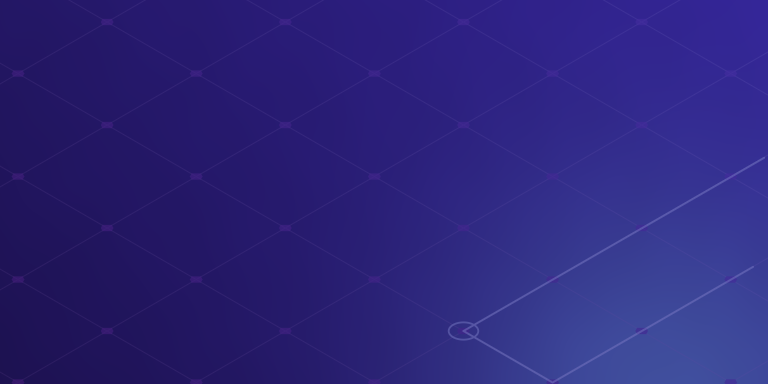
Reproduce this background procedurally as a WebGL 2 fragment shader.

```glsl
#version 300 es
precision highp float;

uniform vec2 u_resolution;
out vec4 outColor;

const vec2 CELL = vec2(0.464, 0.2682);   // width and height of one diamond
const vec2 ANCHOR = vec2(1.207, 0.138);  // lattice node that carries the ring

vec2 hashGradient(vec2 cell) {
    float angle = 6.2832 * fract(sin(dot(cell, vec2(127.1, 311.7))) * 43758.5);
    return vec2(cos(angle), sin(angle));
}

float gradientNoise(vec2 p) {
    vec2 i = floor(p);
    vec2 f = p - i;
    vec2 u = f * f * f * (f * (f * 6.0 - 15.0) + 10.0);
    vec2 e = vec2(0.0, 1.0);
    float low = mix(dot(hashGradient(i), f), dot(hashGradient(i + e.yx), f - e.yx), u.x);
    float high = mix(dot(hashGradient(i + e.xy), f - e.xy), dot(hashGradient(i + e.yy), f - e.yy), u.x);
    return mix(low, high, u.y);
}

// Coverage of a shape from its signed distance
float fill(float dist, float pixel) {
    return clamp(0.5 - dist / pixel, 0.0, 1.0);
}

float segmentDistance(vec2 p, vec2 a, vec2 b) {
    vec2 ab = b - a;
    return length(p - a - ab * clamp(dot(p - a, ab) / dot(ab, ab), 0.0, 1.0));
}

// First-order distance to an ellipse outline, negative inside
float ellipseDistance(vec2 p, vec2 radii) {
    float k = length(p / radii);
    return k * (k - 1.0) / max(length(p / (radii * radii)), 0.001);
}

float hexagonDistance(vec2 p, vec2 halfSize) {
    vec2 a = abs(p);
    return max(a.y - halfSize.y, (a.x + 0.55 * a.y - halfSize.x) * 0.876);
}

// Diagonal indigo gradient with a blue glow at the lower right
vec3 backdrop(vec2 p, float diagonal) {
    vec3 base = mix(vec3(0.112, 0.068, 0.315), vec3(0.203, 0.142, 0.598), diagonal);
    vec2 toGlow = (p - vec2(1.75, -0.05)) / 0.6;
    float glow = exp(-dot(toGlow, toGlow));
    return mix(base, vec3(0.252, 0.31, 0.618), glow);
}

// Offset from the nearest node in skewed lattice coordinates
vec2 latticeOffset(vec2 p) {
    vec2 q = (p - ANCHOR) / CELL;
    vec2 skewed = vec2(q.x + q.y, q.x - q.y);
    return skewed - round(skewed);
}

float latticeLines(vec2 offset, float pixel) {
    float nearest = min(abs(offset.x), abs(offset.y)) / length(1.0 / CELL);
    return fill(nearest - 0.0013, pixel);
}

float latticeNodes(vec2 offset, float pixel) {
    vec2 local = 0.5 * vec2(offset.x + offset.y, offset.x - offset.y) * CELL;
    return fill(hexagonDistance(local, vec2(0.0165, 0.0082)), pixel);
}

// Bright path that leaves the ring along the lattice
float brightPath(vec2 p, float pixel) {
    vec2 corner = ANCHOR + 0.5 * vec2(CELL.x, -CELL.y);
    float d = segmentDistance(p, ANCHOR, vec2(1.99, 0.589));
    d = min(d, segmentDistance(p, ANCHOR, corner));
    d = min(d, segmentDistance(p, corner, vec2(1.961, 0.305)));
    return fill(d - 0.0026, pixel);
}

float ring(vec2 p, float pixel) {
    return fill(abs(ellipseDistance(p - ANCHOR, vec2(0.0385, 0.0225))) - 0.0024, pixel);
}

void main() {
    float pixel = 1.0 / u_resolution.y;
    vec2 p = gl_FragCoord.xy * pixel;
    float diagonal = clamp(dot(p, vec2(0.36, 0.28)), 0.0, 1.0);

    vec3 color = backdrop(p, diagonal);
    color *= 1.0 + 0.025 * gradientNoise(p * vec2(7.0, 5.0));

    // Faint lattice, warmer toward the dark corner
    vec2 offset = latticeOffset(p);
    vec3 lineColor = mix(vec3(0.30, 0.20, 0.48), vec3(0.36, 0.32, 0.70), diagonal);
    vec3 nodeColor = mix(vec3(0.25, 0.10, 0.45), vec3(0.26, 0.18, 0.64), diagonal);
    color = mix(color, lineColor, 0.3 * latticeLines(offset, pixel));
    color = mix(color, nodeColor, 0.65 * latticeNodes(offset, pixel));

    // Highlighted route and its starting ring
    float highlight = max(brightPath(p, pixel), ring(p, pixel));
    color = mix(color, vec3(0.46, 0.47, 0.76), 0.5 * highlight);

    outColor = vec4(color, 1.0);
}
```
